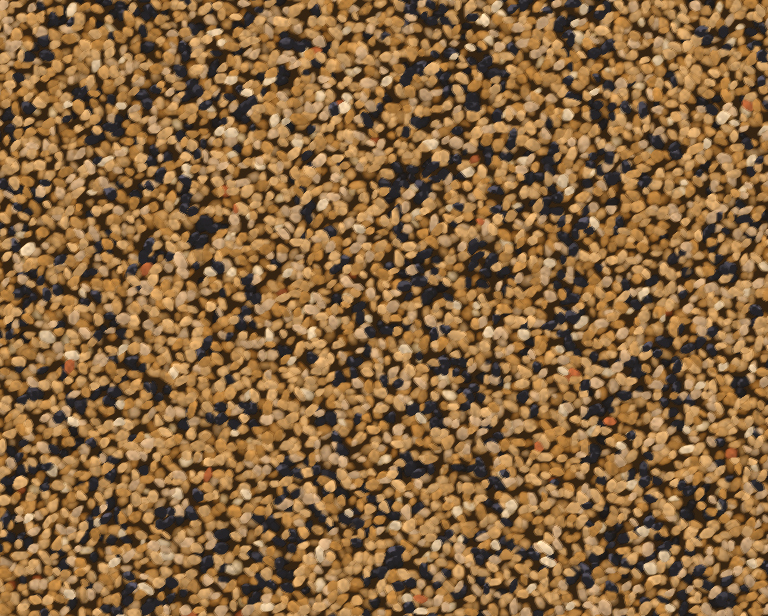
Reproduce this texture procedurally as a WebGL 2 fragment shader.

```glsl
#version 300 es
precision highp float;
// Bed of crushed ochre and black stone chips, packed in two layers.
// Each chip is a rounded irregular hexagon with a domed height; the highest
// chip wins at every point, and its height and seams drive the shading.

#define ROWS 49.0          // chips over the canvas height
#define CHIP_SIZE 0.50     // mean chip radius in cells
#define JITTER 0.74        // scatter of chip centres
#define DOME 0.42          // bulge of a chip
#define BLACK_SHARE 0.62   // black chips inside dark clusters
#define CLUSTER_SCALE 0.72 // frequency of dark clusters
#define MOTTLE 0.20        // surface grain on a chip
#define BLEND 0.13         // height range over which outlines soften
#define SOFTNESS 0.0013    // spread of the two samples, in canvas heights

uniform vec2 u_resolution;
out vec4 fragColor;

const vec3 GAP = vec3(0.21, 0.14, 0.07);

struct Chip {
    float height;
    vec2 offset;   // from the chip centre
    vec2 cell;
    float layer;
};

// Integer hash giving three values in 0..1
vec3 hash3(vec2 cell, float salt) {
    uvec3 v = uvec3(ivec3(cell + 1000.0, salt + 7.0));
    v = v * 1664525u + 1013904223u;
    v.x += v.y * v.z; v.y += v.z * v.x; v.z += v.x * v.y;
    v ^= v >> 16u;
    v.x += v.y * v.z; v.y += v.z * v.x; v.z += v.x * v.y;
    return vec3(v >> 8u) / 16777216.0;
}

float valueNoise(vec2 p, float salt) {
    vec2 i = floor(p), f = fract(p);
    f = f * f * (3.0 - 2.0 * f);
    float low = mix(hash3(i, salt).x, hash3(i + vec2(1, 0), salt).x, f.x);
    float high = mix(hash3(i + vec2(0, 1), salt).x, hash3(i + vec2(1, 1), salt).x, f.x);
    return mix(low, high, f.y);
}

// Rounded hexagon measure: 1 on the outline, three axes at once
float chipRim(vec2 p, vec3 form) {
    float turn = (form.x - 0.5) * 2.8;
    float stretch = 1.0 + 0.26 * form.y;
    float c = cos(turn), s = sin(turn);
    vec2 q = vec2(c * p.x + s * p.y, c * p.y - s * p.x) * vec2(1.0 / stretch, stretch);
    q.x += (fract(form.z * 53.0) - 0.5) * 0.8 * q.y;
    vec3 along = q.x * vec3(1.0, 0.5, -0.5) + q.y * vec3(0.0, 0.866, 0.866);
    vec3 sides = mix(fract(form * 17.3), fract(form * 31.7), step(0.0, along));
    vec3 reach = along / (CHIP_SIZE * mix(0.74, 1.22, form.z) * mix(vec3(0.72), vec3(1.2), sides));
    reach *= reach;
    reach *= reach;
    return sqrt(sqrt(sqrt(dot(reach, reach))));
}

// Highest chip over a point and the runner-up
void findChips(vec2 p, out Chip top, out Chip next) {
    top = Chip(0.0, vec2(0), vec2(0), 0.0);
    next = top;
    for (int n = 0; n < 18; n++) {
        float layer = float(n / 9);
        vec2 lp = p + layer * vec2(0.5, 0.47);
        vec2 cell = floor(lp) + vec2(n % 3, (n / 3) % 3) - 1.0;
        vec3 place = hash3(cell, layer);
        vec2 offset = lp - cell - 0.5 - (place.xy - 0.5) * JITTER;
        float base = 0.30 * (1.0 - layer) + 0.36 * place.z;
        if (dot(offset, offset) > 0.64 || base + DOME < next.height) continue;
        float rim = chipRim(offset, hash3(cell, layer + 20.0));
        float wall = clamp((1.0 - rim) * 6.0, 0.0, 1.0);
        Chip chip = Chip((base + DOME * (1.0 - rim * rim)) * wall, offset, cell, layer);
        if (chip.height > top.height) {
            next = top;
            top = chip;
        } else if (chip.height > next.height) next = chip;
    }
}

vec3 stoneColour(vec3 pick, float tone) {
    vec3 colour = mix(vec3(0.69, 0.48, 0.23), vec3(0.81, 0.63, 0.41), smoothstep(0.0, 0.8, pick.x));
    colour = mix(colour, vec3(0.77, 0.63, 0.48), step(0.74, pick.z) * 0.9);
    colour = mix(colour, vec3(0.86, 0.75, 0.60), step(0.95, pick.z));
    colour = mix(colour, vec3(0.70, 0.38, 0.21), step(pick.z, 0.005));
    return colour * mix(0.92, 1.08, tone);
}

vec3 shade(Chip chip, float open, float mottle) {
    vec3 pick = hash3(chip.cell, chip.layer + 60.0);
    vec3 facet = hash3(chip.cell, chip.layer + 70.0);
    // Light from above, with a random tilt per chip
    float lit = dot(chip.offset, normalize(vec2(-0.3, 1.0) + (facet.xy - 0.5) * 1.2));

    // Dark chips gather in small clusters and carry bluish glints
    float cluster = valueNoise((chip.cell - chip.layer * 0.5) * CLUSTER_SCALE, 80.0);
    if (pick.y < BLACK_SHARE * smoothstep(0.36, 0.95, cluster)) {
        float glint = smoothstep(0.05, 0.4, lit + mottle * 0.6) * facet.z;
        return mix(vec3(0.10, 0.08, 0.06), vec3(0.15, 0.14, 0.15), open)
             + vec3(0.24, 0.23, 0.27) * glint * open;
    }
    vec3 shadow = pow(vec3(mix(0.40, 1.0, open)), vec3(0.85, 1.05, 1.55));
    return stoneColour(pick, facet.z) * shadow * (1.0 + 0.24 * lit + MOTTLE * mottle);
}

vec3 bed(vec2 p, float mottle) {
    Chip top, next;
    findChips(p, top, next);
    float lead = top.height - next.height;
    float open = smoothstep(0.02, 0.76, top.height) * mix(0.76, 1.0, smoothstep(0.0, BLEND, lead));
    vec3 colour = shade(top, open, mottle);
    if (lead < BLEND && next.height > 0.0)
        colour = mix(shade(next, open, mottle), colour, 0.5 + 0.5 * smoothstep(0.0, BLEND, lead));
    return mix(GAP, colour, smoothstep(0.0, 0.15, top.height));
}

void main() {
    vec2 p = gl_FragCoord.xy / u_resolution.y * ROWS;
    vec2 spread = vec2(0.8, 0.6) * SOFTNESS * ROWS;
    float mottle = valueNoise(p * 4.0, 90.0) - 0.5;
    vec3 colour = 0.5 * (bed(p - spread, mottle) + bed(p + spread, mottle));
    fragColor = vec4(clamp(colour, 0.0, 1.0), 1.0);
}
```
